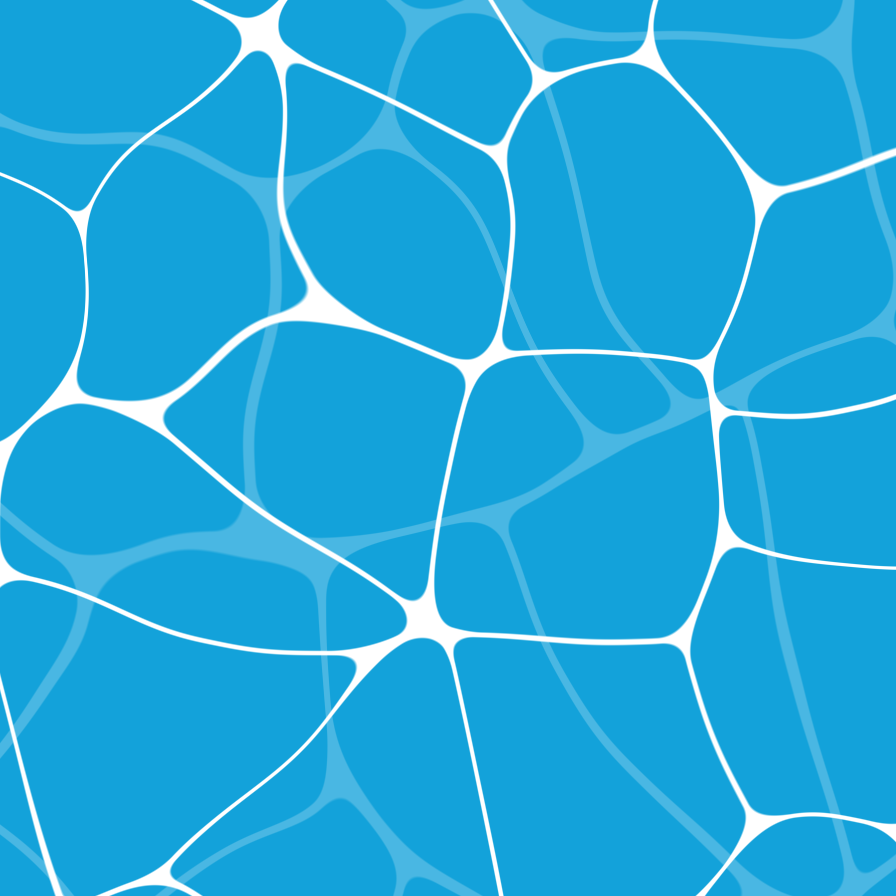
Reproduce this texture procedurally as a three.js fragment shader.

```glsl
varying vec2 vUv;

const vec3 WATER = vec3(0.075, 0.635, 0.855);
const vec3 LIGHT = vec3(1.0);
const float DEEP_OPACITY = 0.23;
const float EDGE_SOFTNESS = 0.0011;

vec2 hash2(vec2 p) {
  vec3 q = fract(p.xyx * vec3(0.1031, 0.1030, 0.0973));
  q += dot(q, q.yzx + 33.33);
  return fract((q.xx + q.yz) * q.zy);
}

vec2 noise2(vec2 p) {
  vec2 cell = floor(p);
  vec2 f = fract(p);
  vec2 u = f * f * f * (f * (f * 6.0 - 15.0) + 10.0);
  vec2 low = mix(hash2(cell), hash2(cell + vec2(1.0, 0.0)), u.x);
  vec2 high = mix(hash2(cell + vec2(0.0, 1.0)), hash2(cell + vec2(1.0)), u.x);
  return mix(low, high, u.y);
}

float smoothMin(float a, float b, float radius) {
  float h = max(radius - abs(a - b), 0.0) / radius;
  return min(a, b) - 0.25 * h * h * radius;
}

vec2 site(vec2 cell, float seed) {
  return cell + 0.5 + 0.92 * (hash2(cell + seed) - 0.5);
}

// Distance to the nearest cell wall, with walls blended at the junctions
float wallDistance(vec2 p, float seed, float blend) {
  vec2 home = floor(p);
  vec2 nearestCell = home;
  float nearest = 1e3;
  for (int y = -2; y <= 2; y++) {
    for (int x = -2; x <= 2; x++) {
      vec2 cell = home + vec2(float(x), float(y));
      vec2 away = site(cell, seed) - p;
      float d = dot(away, away);
      if (d < nearest) {
        nearest = d;
        nearestCell = cell;
      }
    }
  }

  vec2 own = site(nearestCell, seed);
  float wall = 10.0;
  for (int y = -2; y <= 2; y++) {
    for (int x = -2; x <= 2; x++) {
      if (x == 0 && y == 0) continue;
      vec2 other = site(nearestCell + vec2(float(x), float(y)), seed);
      float d = dot(0.5 * (own + other) - p, normalize(other - own));
      wall = smoothMin(wall, d, blend);
    }
  }
  return wall;
}

// Coverage of one curved web of light; lengths are in canvas units
float causticWeb(vec2 uv, float density, float seed, float halfWidth, float fillet) {
  vec2 bend = noise2(uv * 4.2 + seed) - 0.5;
  vec2 vary = noise2(uv * 5.0 + seed + 40.0);
  vec2 p = uv + 0.105 * bend;
  float blend = fillet * mix(0.5, 1.5, vary.x);
  float width = halfWidth * mix(0.8, 1.2, vary.y);
  float d = wallDistance(p * density, seed, blend * density) / density;
  return 1.0 - smoothstep(width - EDGE_SOFTNESS, width + EDGE_SOFTNESS, d);
}

void main() {
  // Faint broad web below, crisp white web on top
  float deep = causticWeb(vUv, 2.9, 71.0, 0.0053, 0.036);
  float surface = causticWeb(vUv, 3.6, 17.0, 0.0027, 0.025);

  vec3 color = mix(WATER, LIGHT, DEEP_OPACITY * deep);
  color = mix(color, LIGHT, surface);
  gl_FragColor = vec4(color, 1.0);
}
```
